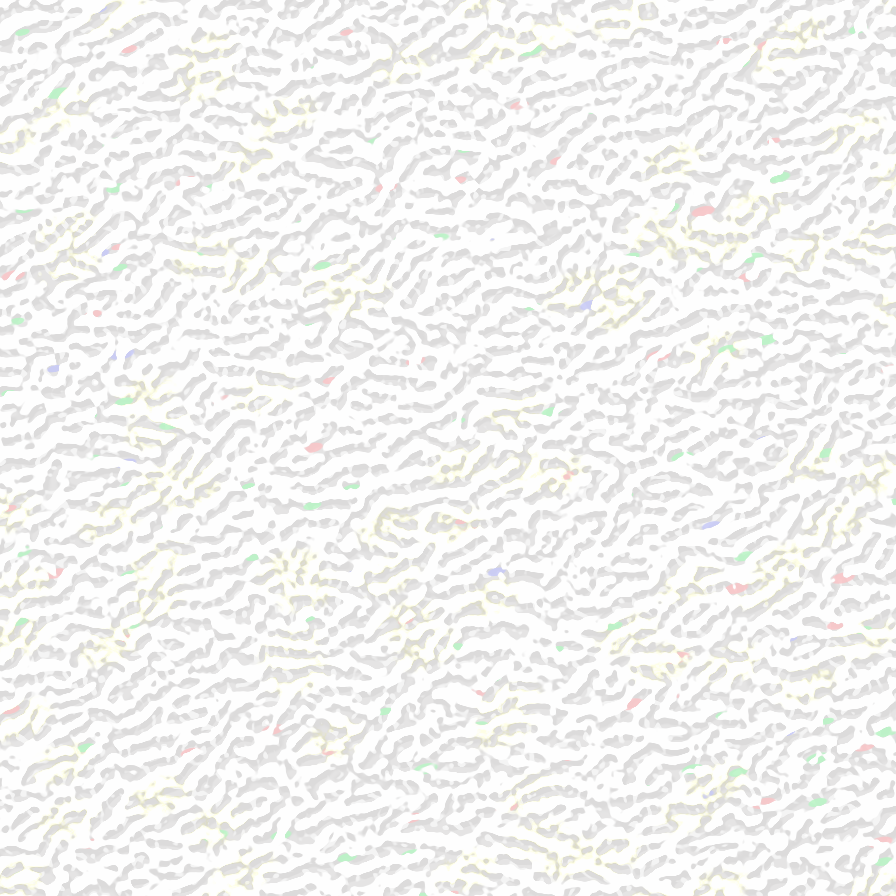
Give the GLSL for this texture, as a Shadertoy shader.

```glsl
// White embossed leather grain: slanted meandering ridges, grey valleys and sparse pastel flecks.

const vec3 WHITE = vec3(0.995);
const vec3 SOFT_GREY = vec3(0.925, 0.922, 0.922);
const vec3 DEEP_GREY = vec3(0.862, 0.858, 0.858);
const vec3 GREEN = vec3(0.72, 0.96, 0.77);
const vec3 PINK = vec3(0.98, 0.77, 0.78);
const vec3 BLUE = vec3(0.78, 0.79, 0.97);
const vec3 YELLOW_TINT = vec3(1.0, 1.0, 0.90);

const float GRAIN_ANGLE = 0.38;      // ridges rise to the right
const float RIDGE_CELLS = 34.0;      // kernel cells across the canvas
const float RIDGE_WAVES = 1.28;      // ridges per kernel cell
const float RIDGE_SPREAD = 0.80;     // wander of the ridge direction
const float BUMP_CELLS = 72.0;
const float BUMP_STRENGTH = 0.30;
const vec2 LIGHT_OFFSET = vec2(-0.0025, 0.0055);
const float FLECK_CELLS = 17.0;
const vec2 FLECK_SIZE = vec2(0.014, 0.006);
const float TINT_CELLS = 15.0;

vec3 hash3(vec2 cell, float seed) {
    vec3 v = fract(cell.xyx * vec3(0.1031, 0.1030, 0.0973) + seed * 0.137);
    v += dot(v, v.yxz + 33.33);
    return fract((v.xxy + v.yzz) * v.zyx);
}

mat2 rotation(float a) {
    return mat2(cos(a), -sin(a), sin(a), cos(a));
}

// Cellular noise: each cell scatters two small wave packets with random phase.
float waveNoise(vec2 p, float angle, float spread, float waves, float seed) {
    vec2 base = floor(p);
    float sum = 0.0;
    for (int y = -1; y <= 1; y++)
    for (int x = -1; x <= 1; x++)
    for (int k = 0; k < 2; k++) {
        vec2 cell = base + vec2(x, y);
        vec3 place = hash3(cell, seed + float(k));
        vec3 wave = hash3(cell, seed + float(k) + 2.4);
        vec2 d = p - cell - place.xy;
        float window = max(0.0, 1.0 - dot(d, d));
        float a = angle + spread * (2.0 * place.z - 1.0);
        float freq = waves * mix(0.75, 1.25, wave.y);
        sum += window * window * cos(6.2832 * (freq * dot(d, vec2(cos(a), sin(a))) + wave.x));
    }
    return sum / 0.79;
}

float ridgeHeight(vec2 uv) {
    return waveNoise(uv * RIDGE_CELLS, GRAIN_ANGLE + 1.5708, RIDGE_SPREAD, RIDGE_WAVES, 1.0);
}

// Broad, faint drift between whiter and greyer regions.
float drift(vec2 uv) {
    return sin(uv.x * 7.0 + 3.0 * sin(uv.y * 5.0)) * sin(uv.y * 11.0 - uv.x * 4.0 + 1.0);
}

// Slanted flecks: colour in rgb, coverage in a.
vec4 flecks(vec2 uv) {
    vec2 p = uv * FLECK_CELLS;
    vec4 result = vec4(GREEN, 0.0);
    for (int y = -1; y <= 1; y++)
    for (int x = -1; x <= 1; x++) {
        vec2 cell = floor(p) + vec2(x, y);
        vec3 place = hash3(cell, 11.0);
        vec3 kind = hash3(cell, 17.0);
        vec2 d = rotation(GRAIN_ANGLE * 0.6) * (p - cell - place.xy) / FLECK_CELLS;
        float r = length(d / (FLECK_SIZE * mix(0.6, 1.15, kind.y)));
        float cover = (1.0 - smoothstep(0.75, 1.0, r)) * step(place.z, 0.48);
        vec3 tint = kind.x < 0.60 ? GREEN : kind.x < 0.92 ? PINK : BLUE;
        if (cover > result.a) result = vec4(tint, cover);
    }
    return result;
}

// Soft clusters in which ridge edges turn yellowish.
float tintClusters(vec2 uv) {
    vec2 p = uv * TINT_CELLS;
    float cover = 0.0;
    for (int y = -1; y <= 1; y++)
    for (int x = -1; x <= 1; x++) {
        vec2 cell = floor(p) + vec2(x, y);
        vec3 place = hash3(cell, 23.0);
        vec2 d = rotation(GRAIN_ANGLE) * (p - cell - place.xy);
        float blob = 1.0 - smoothstep(0.3, 0.55, length(d * vec2(0.8, 1.4)));
        cover = max(cover, blob * step(place.z, 0.38));
    }
    return cover;
}

void mainImage(out vec4 fragColor, in vec2 fragCoord) {
    vec2 uv = fragCoord / iResolution.y;

    // Relief: ridge network, fine bumps and the shadow cast by the ridge above
    float bumps = waveNoise(uv * BUMP_CELLS, 0.0, 3.1416, 1.05, 5.0);
    float lift = 0.14 * drift(uv);
    float height = ridgeHeight(uv) + BUMP_STRENGTH * bumps + lift;
    float ridge = smoothstep(-0.42, 0.0, height);
    float shadow = smoothstep(-0.9, 0.0, ridgeHeight(uv + LIGHT_OFFSET) + lift);

    // Valley tone, lightened on bumps
    float knob = smoothstep(0.25, 1.2, bumps);
    vec3 valley = mix(SOFT_GREY, DEEP_GREY, 0.45 + 0.55 * shadow);
    valley = mix(valley, vec3(0.955), knob);
    vec3 color = mix(valley, WHITE, ridge);

    // Lacy yellow tint along edges
    float edge = 1.0 - smoothstep(0.25, 0.6, abs(height + 0.2));
    float lace = smoothstep(-0.5, 0.3, sin(uv.x * 850.0 + 2.0 * bumps) * sin(uv.y * 950.0));
    color *= mix(vec3(1.0), YELLOW_TINT, tintClusters(uv) * edge * (0.4 + 0.6 * lace));

    // Pastel flecks fill the valleys
    vec4 fleck = flecks(uv);
    color = mix(color, fleck.rgb, fleck.a * (1.0 - ridge) * 0.85);

    fragColor = vec4(color, 1.0);
}
```
